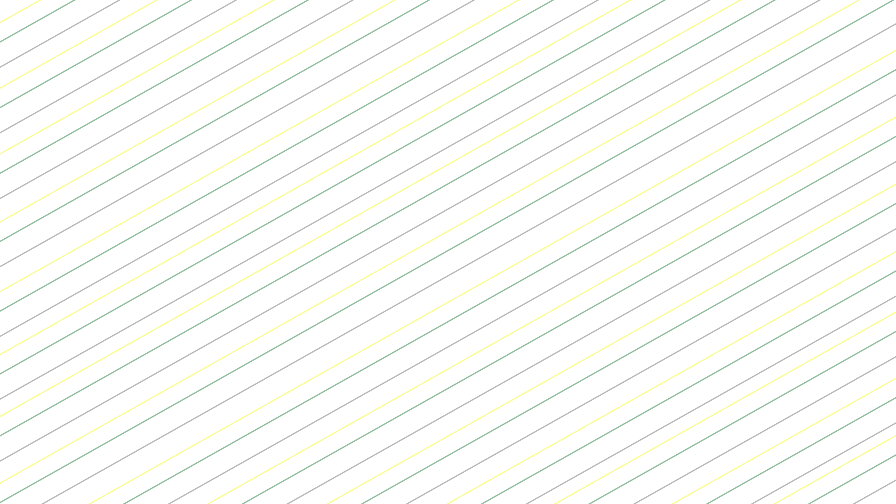
This pattern is drawn by a WebGL 1 fragment shader. Its source:

```glsl
precision highp float;

// Hairlines on white, parallel to the canvas diagonal, in yellow-green-grey trios.
// A loop places the trios at a near-even pitch; a sum of sines drifts them
// apart and together. Each line is a box-filtered distance to a straight line.

#define TRIOS 15
#define FIRST_GREEN 0.0833
#define PITCH 0.12995
#define YELLOW_SHIFT -0.0384
#define GREY_SHIFT 0.0501
#define LINE_WIDTH 0.00112
#define SOFTNESS 1.3
#define YELLOW vec3(0.95, 0.97, 0.0)
#define GREEN vec3(0.0, 0.40, 0.12)
#define GREY vec3(0.36)

uniform vec2 u_resolution;

// Uneven spacing: offset of a trio from its even position, in canvas widths.
float drift(float index) {
  float a = index * 3.14159 / float(TRIOS - 1);
  vec4 harmonic = vec4(1.0, 2.0, 3.0, 4.0);
  float slow = dot(vec4(11.20, -6.16, 4.93, -1.39), sin(a * harmonic));
  float middle = dot(vec4(-2.10, -2.07, 0.91, 1.03), sin(a * (harmonic + 4.0)));
  float quick = dot(vec4(1.14, -1.29, 1.18, -0.96), sin(a * (harmonic + 8.0)));
  return (slow + middle + quick) / 768.0;
}

// Share of a pixel covered by a line, both lengths in pixels.
float coverage(float dist, float width) {
  float edge = (0.5 * (width + SOFTNESS) - abs(dist)) / SOFTNESS;
  return clamp(edge, 0.0, min(1.0, width / SOFTNESS));
}

void main() {
  vec2 uv = gl_FragCoord.xy / u_resolution;

  // Position across the lines: 0 at the top left, 2 at the bottom right.
  float across = uv.x + 1.0 - uv.y;
  float toPixels = 1.0 / length(1.0 / u_resolution);
  float width = LINE_WIDTH * u_resolution.y;

  vec3 color = vec3(1.0);
  for (int i = 0; i < TRIOS; i++) {
    float index = float(i);
    float offset = across - FIRST_GREEN - PITCH * index - drift(index);
    color = mix(color, YELLOW, coverage((offset - YELLOW_SHIFT) * toPixels, width));
    color = mix(color, GREEN, coverage(offset * toPixels, width));
    color = mix(color, GREY, coverage((offset - GREY_SHIFT) * toPixels, width));
  }

  gl_FragColor = vec4(color, 1.0);
}
```
